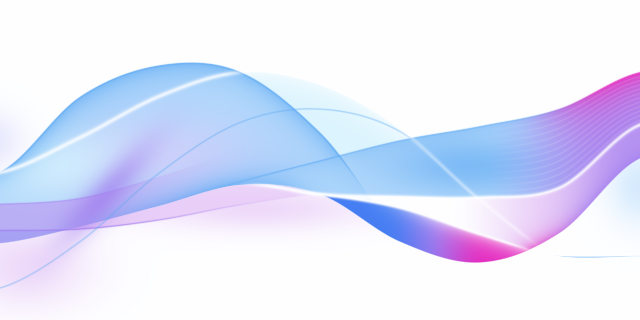
A Shadertoy shader for this background:

```glsl
const vec3 WHITE = vec3(0.995, 0.997, 1.0);
const vec3 ICE = vec3(0.84, 0.95, 0.995);
const vec3 SKY = vec3(0.68, 0.84, 0.985);
const vec3 AZURE = vec3(0.36, 0.66, 0.95);
const vec3 COBALT = vec3(0.27, 0.49, 0.95);
const vec3 LAVENDER = vec3(0.79, 0.80, 0.98);
const vec3 VIOLET = vec3(0.62, 0.46, 0.93);
const vec3 ORCHID = vec3(0.91, 0.80, 0.97);
const vec3 MAGENTA = vec3(0.89, 0.16, 0.75);

// Smooth curve through nine evenly spaced heights over x = 0..2
float curve(float x, float h[9]) {
    float t = clamp(x * 4.0, 0.0, 7.999);
    int i = int(t);
    float f = t - float(i);
    float a = h[max(i - 1, 0)], b = h[i], c = h[i + 1], d = h[min(i + 2, 8)];
    return b + 0.5 * f * (c - a + f * (2.0 * a - 5.0 * b + 4.0 * c - d
             + f * (3.0 * (b - c) + d - a)));
}

// Approximate signed distance above a curve
float above(vec2 p, float h[9]) {
    float x = clamp(p.x, 0.005, 1.99);
    float slope = (curve(x + 0.005, h) - curve(x - 0.005, h)) * 100.0;
    return (p.y - curve(p.x, h)) / sqrt(1.0 + slope * slope);
}

float between(float low, float high, float soft) {
    return smoothstep(-soft, soft, low) * smoothstep(-soft, soft, -high);
}

float stroke(float d, float width) {
    return exp(-d * d / (width * width));
}

float span(float x, float start, float end, float fade) {
    return smoothstep(start, start + fade, x) * (1.0 - smoothstep(end - fade, end, x));
}

float glow(vec2 p, vec2 center, vec2 radius) {
    vec2 q = (p - center) / radius;
    return exp(-dot(q, q));
}

void mainImage(out vec4 fragColor, in vec2 fragCoord) {
    vec2 p = fragCoord / iResolution.xy * vec2(2.0, 1.0);
    float x = p.x;
    float soft = 0.8 / iResolution.y;
    float thin = max(0.0028, soft);

    // Ribbon edges
    float arch = above(p, float[9](0.461, 0.695, 0.794, 0.773, 0.583, 0.284, 0.22, 0.2, 0.2));
    float base = above(p, float[9](0.24, 0.292, 0.357, 0.422, 0.393, 0.245, 0.18, 0.273, 0.505));
    float crest = above(p, float[9](0.24, 0.292, 0.362, 0.432, 0.497, 0.56, 0.604, 0.659, 0.773));
    float fold = above(p, float[9](0.24, 0.292, 0.357, 0.422, 0.393, 0.385, 0.383, 0.414, 0.61));
    float wedge = above(p, float[9](0.24, 0.292, 0.357, 0.422, 0.393, 0.35, 0.268, 0.2, 0.2));
    float veil = above(p, float[9](0.461, 0.57, 0.7, 0.773, 0.734, 0.596, 0.375, 0.19, 0.1));
    float thread = above(p, float[9](0.1, 0.245, 0.461, 0.617, 0.659, 0.589, 0.38, 0.2, 0.1));
    float sashTop = above(p, float[9](0.362, 0.38, 0.448, 0.53, 0.58, 0.6, 0.6, 0.6, 0.6));
    float sashLow = above(p, float[9](0.28, 0.284, 0.313, 0.36, 0.393, 0.4, 0.4, 0.4, 0.4));

    // Blurred background light
    vec3 color = WHITE;
    color = mix(color, LAVENDER, 0.45 * glow(p, vec2(-0.03, 0.56), vec2(0.1, 0.09)));
    color = mix(color, ORCHID, 0.75 * glow(p, vec2(0.8, 0.35), vec2(0.36, 0.07)));
    color = mix(color, ORCHID, 0.7 * glow(p, vec2(0.08, 0.17), vec2(0.2, 0.13)));
    color = mix(color, SKY, 0.5 * glow(p, vec2(2.0, 0.42), vec2(0.1, 0.12)));

    // Pale veil behind the arch
    float veilMask = between(crest, veil, 0.004) * span(x, 0.7, 1.6, 0.1);
    color = mix(color, mix(ICE, WHITE, 0.6 * exp(veil * 22.0)), 0.9 * veilMask);

    // Large blue arch
    vec3 archColor = mix(SKY, LAVENDER, glow(p, vec2(0.52, 0.5), vec2(0.3, 0.14)));
    archColor = mix(archColor, ICE, 0.8 * glow(p, vec2(0.12, 0.49), vec2(0.3, 0.12)));
    archColor = mix(archColor, AZURE, 0.6 * exp(arch * 28.0) + 0.1 * smoothstep(0.0, 0.02, veil));
    archColor = mix(archColor, AZURE, 0.8 * exp(-max(base, 0.0) * 26.0) * span(x, 0.1, 1.1, 0.25));
    color = mix(color, archColor, 0.95 * between(max(base, 0.0) + min(wedge, 0.0), arch, soft));

    // Right band, blue running into violet and magenta
    vec3 bandColor = mix(SKY, AZURE, 0.75 * glow(p, vec2(1.48, 0.48), vec2(0.28, 0.09))
                                  + 0.35 * exp(crest * 30.0));
    bandColor = mix(bandColor, VIOLET, 0.9 * smoothstep(1.5, 1.9, x));
    bandColor = mix(bandColor, MAGENTA, smoothstep(1.6, 1.98, x) * exp(min(crest, 0.0) * 17.0));
    float bandMask = between(fold, crest, soft) * smoothstep(0.7, 1.15, x);
    color = mix(color, bandColor, 0.9 * bandMask);

    // Lower right sheet
    vec3 sheetColor = mix(WHITE, ORCHID, smoothstep(1.4, 1.72, x));
    sheetColor = mix(sheetColor, VIOLET, 0.75 * smoothstep(1.65, 1.98, x));
    sheetColor = mix(sheetColor, mix(MAGENTA, VIOLET, smoothstep(1.65, 1.85, x)),
                     0.7 * exp(-max(base, 0.0) * 45.0) * smoothstep(1.5, 1.68, x));
    color = mix(color, sheetColor, 0.92 * between(base, fold, soft) * smoothstep(1.0, 1.1, x));

    // Deep wedge along the trough
    vec3 wedgeColor = mix(COBALT, VIOLET, smoothstep(1.2, 1.4, x));
    wedgeColor = mix(wedgeColor, MAGENTA, smoothstep(1.33, 1.52, x));
    wedgeColor = mix(wedgeColor, WHITE, 0.65 * exp(min(wedge, 0.0) * 38.0) * smoothstep(1.1, 1.4, x));
    color = mix(color, wedgeColor, between(base, wedge, soft) * span(x, 0.95, 1.68, 0.04));

    // Violet sash and blurred diagonal streak on the left
    float sashMask = between(sashLow, sashTop, soft) * (1.0 - smoothstep(0.2, 0.75, x));
    color = mix(color, mix(VIOLET, ORCHID, 0.4), 0.65 * sashMask);
    color = mix(color, VIOLET, 0.55 * between(base, sashLow, soft) * (1.0 - smoothstep(0.1, 0.5, x)));
    color = mix(color, ORCHID, 0.8 * between(sashLow, base, soft) * span(x, 0.2, 1.0, 0.1));
    float streak = stroke((p.y - 0.37 - 1.1 * (x - 0.31)) * 0.67, 0.052);
    color = mix(color, VIOLET, 0.62 * streak * glow(p, vec2(0.33, 0.39), vec2(0.2, 0.2)));

    // Fan of fine threads
    float fan = fold / max(fold - crest, 0.001);
    float rays = pow(0.5 + 0.5 * cos(fan * 75.0), 4.0);
    color = mix(color, WHITE, 0.13 * rays * bandMask * smoothstep(1.45, 1.8, x));

    // Coloured rims and white highlights
    color = mix(color, AZURE, 0.75 * stroke(arch, thin) * span(x, -0.1, 1.15, 0.1));
    color = mix(color, mix(AZURE, MAGENTA, smoothstep(1.6, 1.9, x)),
                0.55 * stroke(crest, thin) * smoothstep(0.5, 0.9, x));
    color = mix(color, VIOLET, 0.6 * stroke(sashLow, thin) * (1.0 - smoothstep(0.3, 1.0, x)));
    color = mix(color, VIOLET, 0.4 * stroke(sashTop, thin) * (1.0 - smoothstep(0.2, 0.6, x)));
    color = mix(color, AZURE, 0.4 * stroke(thread, thin) * span(x, -0.2, 1.5, 0.2));
    color = mix(color, WHITE, 0.8 * stroke(veil, 0.007) * span(x, -0.1, 0.8, 0.1));
    color = mix(color, WHITE, 0.45 * stroke(veil, 0.006) * span(x, 1.2, 1.7, 0.1));
    color = mix(color, WHITE, 0.8 * stroke(fold, 0.006) * smoothstep(0.7, 1.0, x));
    color = mix(color, WHITE, 0.8 * stroke(wedge, 0.005) * span(x, 0.75, 1.68, 0.1));
    fragColor = vec4(color, 1.0);
}
```
